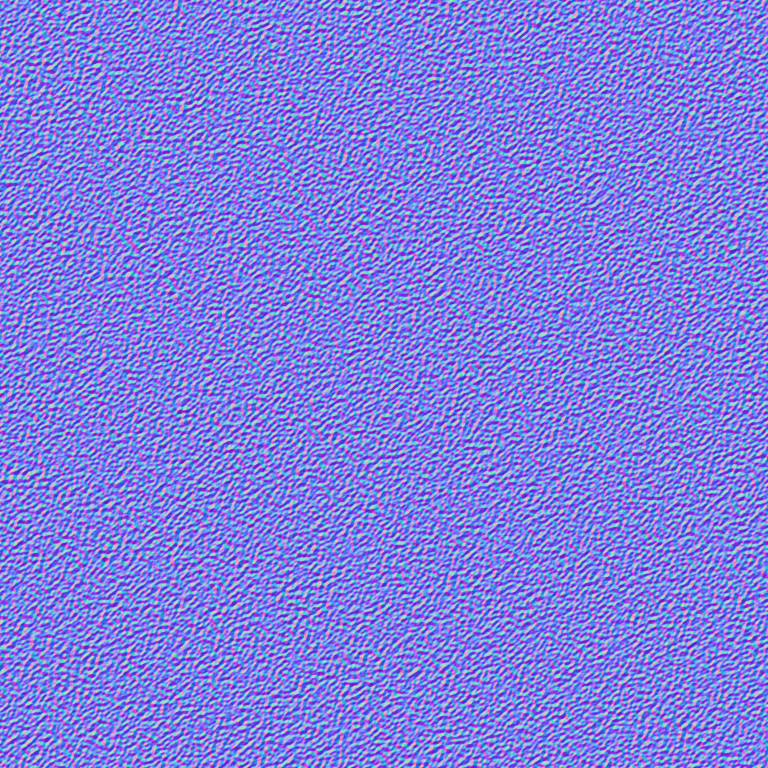
Give the GLSL for this texture map, as a three.js fragment shader.

```glsl
// Normal map of a fine, slanted, wrinkled grain
varying vec2 vUv;

vec2 latticeGradient(vec2 cell) {
  float angle = 6.2832 * fract(sin(dot(cell, vec2(127.1, 311.7))) * 43758.5453);
  return vec2(cos(angle), sin(angle));
}

float gradientNoise(vec2 p) {
  vec2 i = floor(p);
  vec2 f = p - i;
  vec2 u = f * f * f * (f * (f * 6.0 - 15.0) + 10.0);
  vec2 e = vec2(1.0, 0.0);
  float a = dot(latticeGradient(i), f);
  float b = dot(latticeGradient(i + e.xy), f - e.xy);
  float c = dot(latticeGradient(i + e.yx), f - e.yx);
  float d = dot(latticeGradient(i + e.xx), f - e.xx);
  return mix(mix(a, b, u.x), mix(c, d, u.x), u.y);
}

mat2 rotation(float angle) {
  float c = cos(angle);
  float s = sin(angle);
  return mat2(c, -s, s, c);
}

// Two crossed noise layers, stretched along the slant to hide the lattice
float grainHeight(vec2 p) {
  vec2 q = rotation(0.65) * p * vec2(134.0, 170.0);
  return gradientNoise(q + 17.3) + 0.85 * gradientNoise(rotation(0.85) * q * 1.2 + 241.7);
}

void main() {
  // Slope by central differences, with the vertical axis pointing down
  vec2 e = vec2(0.0009, 0.0);
  vec2 slope = vec2(
    grainHeight(vUv + e.xy) - grainHeight(vUv - e.xy),
    grainHeight(vUv - e.yx) - grainHeight(vUv + e.yx)
  ) * 0.0046 / (2.0 * e.x);

  // Lean the wrinkles: narrow steep lit sides, broad shaded sides
  vec2 leanDirection = vec2(0.9, 0.44);
  float lean = dot(slope, leanDirection);
  slope += leanDirection * (0.2 * lean * lean - 0.06);

  // Slightly shortened normals soften the finest grain
  vec3 normal = 0.95 * normalize(vec3(slope, 1.0));
  gl_FragColor = vec4(normal * 0.5 + 0.5, 1.0);
}
```
